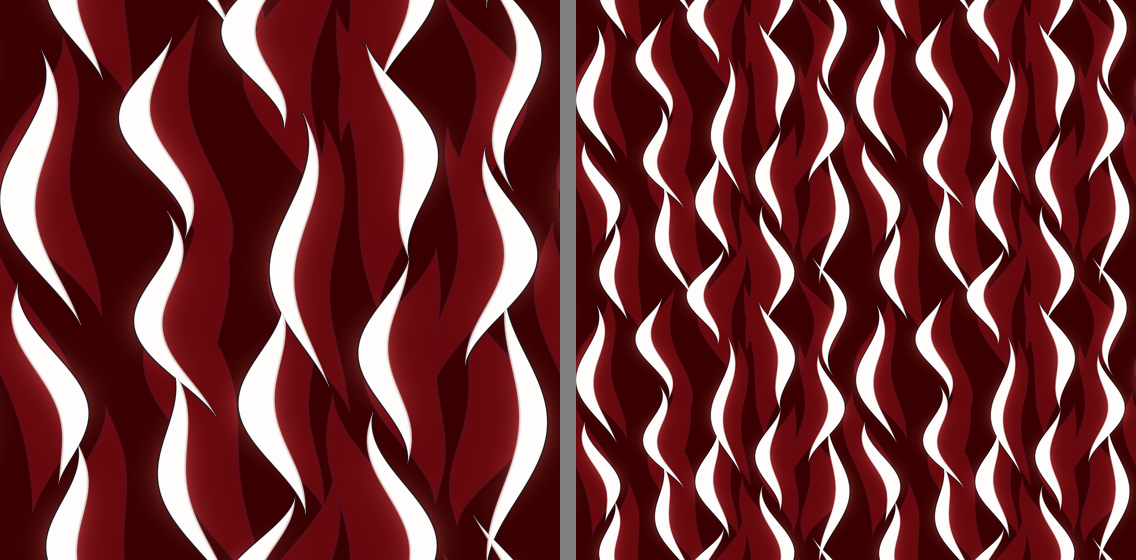
Left: one tile. Right: repeated 2 by 2.
A Shadertoy shader for this pattern:

```glsl
// Tiling field of wavy white and crimson flames glowing on dark maroon.

const float FLAMES = 15.0; // five staggered columns of three

float hash(float n) {
    return fract(sin(n * 127.1 + 11.3) * 4375.85);
}

float vary(float n, float low, float high) {
    return mix(low, high, hash(n));
}

// Curved blade with cusped tips; size holds half width and half height.
// Returns distance, offset from the axis and fullness along the blade.
vec3 flame(vec2 q, vec2 size, float bend, float phase, float lean) {
    float t = clamp(q.y / size.y, -1.0, 1.0);
    float fullness = pow(max(1.0 - t * t, 0.0), 1.5);
    float angle = 3.2 * t + phase;
    float x = q.x - bend * cos(angle) - lean * t;
    float slope = (lean - 3.2 * bend * sin(angle)) / size.y;
    float beyond = max(abs(q.y) - size.y, 0.0);
    float d = (abs(x) - size.x * fullness) / sqrt(1.0 + slope * slope);
    return vec3(beyond > 0.0 ? length(vec2(x, beyond)) : d, x, fullness);
}

void mainImage(out vec4 fragColor, in vec2 fragCoord) {
    vec2 p = fragCoord / iResolution.xy;
    float soft = max(0.8 / min(iResolution.x, iResolution.y), 0.0013);

    float redDist = 1.0;
    float whiteDist = 1.0;
    float inward = 0.0; // offset from the white axis towards its red partner
    float glow = 0.0;

    for (float i = 0.0; i < FLAMES; i++) {
        float seed = i * 13.0;
        float column = mod(i, 5.0);
        float row = floor(i / 5.0);
        vec2 center = vec2((column + vary(seed, 0.3, 0.7)) / 5.0,
                           (row + column * 0.4 + vary(seed + 1.0, -0.15, 0.15)) / 3.0);
        vec2 q = fract(p - center + 0.5) - 0.5; // wrapped around the tile

        float side = hash(seed + 2.0) < 0.5 ? -1.0 : 1.0;
        float bend = -side * vary(seed + 3.0, 0.028, 0.046);
        float phase = vary(seed + 4.0, -1.0, 1.0);
        float lean = vary(seed + 5.0, -0.06, 0.025);

        // White blade
        vec2 size = vec2(vary(seed + 6.0, 0.021, 0.034), vary(seed + 7.0, 0.17, 0.26));
        vec3 white = flame(q, size, bend, phase, lean);
        if (white.x < whiteDist) {
            whiteDist = white.x;
            inward = white.y * side;
        }
        glow = max(glow, white.z * exp(-30.0 * max(white.x, 0.0)));

        // Broader red body leaning against it
        vec2 shift = vec2(side * vary(seed + 8.0, 0.03, 0.07), vary(seed + 9.0, -0.07, 0.07));
        vec2 redSize = vec2(vary(seed + 10.0, 0.045, 0.066), vary(seed + 11.0, 0.19, 0.28));
        vec3 red = flame(q - shift, redSize, bend, phase + vary(seed + 12.0, -0.4, 0.4), lean);
        redDist = min(redDist, red.x);
    }

    // Ground, red bodies and their faint plum rim
    vec3 color = vec3(0.225, 0.0, 0.003);
    color = mix(color, vec3(0.40, 0.03, 0.05), smoothstep(soft, -soft, redDist));
    color = mix(color, vec3(0.36, 0.06, 0.14), 0.7 * smoothstep(0.003, 0.0005, abs(redDist)));

    // Soft halo around the full part of each white blade
    color += vec3(0.19, 0.13, 0.12) * glow * glow;

    // Dark teal line on the outer edge, warm shading on the inner one
    float outer = smoothstep(0.001, -0.001, inward);
    color = mix(color, vec3(0.06, 0.08, 0.11), 0.85 * outer * smoothstep(0.0035, 0.0015, whiteDist));
    float warm = (1.0 - outer) * smoothstep(-0.005, 0.0, whiteDist);
    vec3 blade = mix(vec3(1.0, 0.99, 0.99), vec3(0.83, 0.77, 0.76), warm);
    color = mix(color, blade, smoothstep(soft, -soft, whiteDist));

    fragColor = vec4(color, 1.0);
}
```
